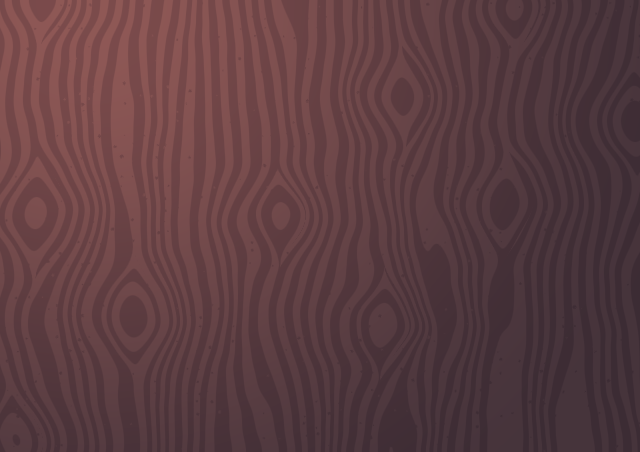
Reproduce this texture procedurally as a Shadertoy shader.

```glsl
// Two-tone wood grain with almond knots under a warm-to-dusk corner glow.
// Vertical stripes are pushed aside by each knot; rings follow the depth
// inside it, and stretched noise makes the stripes fork and taper.

float hash(vec2 p) {
    vec3 q = fract(p.xyx * vec3(0.1031, 0.1030, 0.0973));
    q += dot(q, q.yzx + 33.33);
    return fract((q.x + q.y) * q.z);
}

float noise(vec2 p) {
    vec2 i = floor(p), f = fract(p);
    f = f * f * (3.0 - 2.0 * f);
    float low = mix(hash(i), hash(i + vec2(1, 0)), f.x);
    float high = mix(hash(i + vec2(0, 1)), hash(i + vec2(1, 1)), f.x);
    return mix(low, high, f.y);
}

// Signed stripe field: positive on light wood, negative on dark wood
float grain(vec2 p) {
    float u = p.x + 0.014 * (noise(p * vec2(6.0, 8.0)) - 0.5);
    u += 0.006 * (noise(p * vec2(14.0, 22.0)) - 0.5);
    float depth = 0.0, calm = 1.0;

    // Knots on a staggered, jittered grid with some cells left empty
    for (int i = 0; i < 18; i++) {
        vec2 cell = vec2(i % 6, i / 6);
        if (hash(cell + 71.0) < 0.28) continue;
        vec2 jitter = vec2(hash(cell + 11.0), hash(cell + 37.0)) - 0.5;
        vec2 center = (cell + vec2(0.2, 0.12 + 0.5 * mod(cell.x, 2.0))) * vec2(0.27, 0.46);
        center += jitter * vec2(0.07, 0.12);
        float halfWidth = mix(0.052, 0.076, hash(cell + 53.0));
        float halfHeight = halfWidth * 2.3;

        vec2 d = vec2(u, p.y) - center;
        float rise = clamp(d.y / halfHeight, -1.0, 1.0);
        float w = halfWidth * (0.5 + 0.5 * cos(3.14159 * rise));
        float side = abs(d.x);
        vec2 q = d / vec2(1.6 * halfWidth, halfHeight);
        calm *= 1.0 - exp(-dot(q, q));
        if (side < w) {
            depth += w - side * side / w;
            u = center.x;
        } else {
            u = center.x + sign(d.x) * (side - w * exp((w - side) / 0.1));
        }
    }

    float phase = (u + depth) / 0.037;
    phase += 2.0 * calm * noise(vec2(u * 13.0, p.y * 2.8));
    float widths = noise(vec2(u * 30.0, p.y * 4.0)) - 0.5;
    return sin(6.28318 * phase) + 0.6 * widths;
}

// Coverage of sparse, ragged specks, one at most per grid cell
float specks(vec2 p, float scale, float share, float pixel) {
    vec2 cell = floor(p * scale);
    vec2 spot = 0.25 + 0.5 * vec2(hash(cell + 5.0), hash(cell + 19.0));
    float radius = mix(0.0009, 0.0036, pow(hash(cell + 43.0), 2.0));
    float cluster = smoothstep(0.25, 0.8, noise(cell / scale * 7.0));
    float present = step(hash(cell + 87.0), share * (0.3 + 1.5 * cluster));
    float ragged = 0.0025 * (noise(p * 450.0) - 0.5);
    float dist = length(p - (cell + spot) / scale) + ragged - radius;
    return present * (1.0 - smoothstep(-pixel, pixel, dist));
}

void mainImage(out vec4 fragColor, in vec2 fragCoord) {
    vec2 p = fragCoord / iResolution.y;
    float pixel = 1.0 / iResolution.y;

    // Glow from the upper left fading to dusky plum
    float fade = smoothstep(0.0, 1.4, length(p - vec2(0.2, 1.0)));
    vec3 wood = mix(vec3(0.56, 0.345, 0.335), vec3(0.275, 0.203, 0.232), fade);
    vec3 shade = wood * vec3(0.86, 0.85, 0.88);

    // Crisp stripes and rings
    float field = grain(p);
    float edge = clamp(fwidth(field) * 0.7, 0.02, 0.7);
    float light = smoothstep(-edge, edge, field);

    // Dark flecks everywhere, a few pale ones
    light *= 1.0 - specks(p, 42.0, 0.22, pixel);
    light = max(light, 0.7 * specks(p + 3.7, 36.0, 0.07, pixel));

    fragColor = vec4(mix(shade, wood, light), 1.0);
}
```
